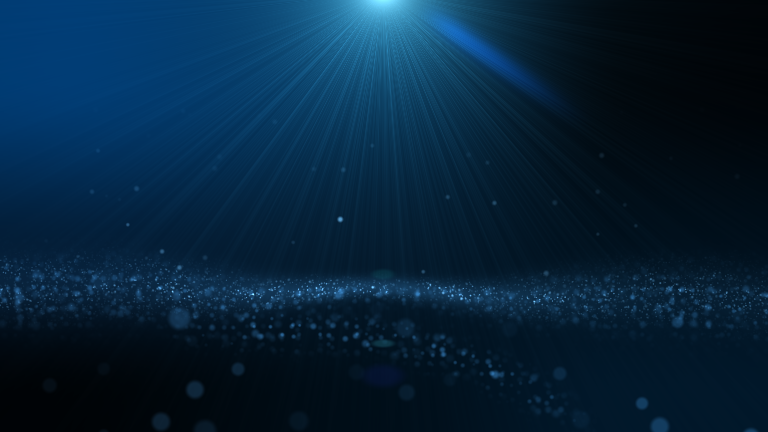
Give the GLSL for this background, as a Shadertoy shader.

```glsl
// Deep blue stage: a lamp at the top edge throws a fan of fine rays over
// a drifting band of glittering dust and soft out-of-focus discs.
// Gradient noise shapes rays and dust clumps; hashed grids place the dust.

const vec2 LAMP = vec2(0.887, 1.02);
const vec3 DUST = vec3(0.40, 0.60, 0.74);
const vec3 HAZE = vec3(0.16, 0.33, 0.48);

vec3 hash3(vec2 p) {
    vec3 q = fract(vec3(p.xyx) * vec3(0.1031, 0.1030, 0.0973));
    q += dot(q, q.yxz + 33.33);
    return fract((q.xxy + q.yzz) * q.zyx);
}

float cornerSlope(vec2 id, vec2 toPoint) {
    return dot(hash3(id).xy * 2.0 - 1.0, toPoint);
}

// Gradient noise, roughly -0.8 to 0.8
float gradientNoise(vec2 p) {
    vec2 i = floor(p), f = p - i;
    vec2 u = f * f * f * (f * (f * 6.0 - 15.0) + 10.0);
    vec2 e = vec2(1.0, 0.0);
    float low = mix(cornerSlope(i, f), cornerSlope(i + e, f - e), u.x);
    float high = mix(cornerSlope(i + e.yx, f - e.yx), cornerSlope(i + 1.0, f - 1.0), u.x);
    return mix(low, high, u.y) * 2.0;
}

float bell(float x, float width) {
    return exp(-x * x / (width * width));
}

// One disc per grid cell, kept inside its cell; chance is the filled share
float discs(vec2 p, float cell, float radius, float soft, float chance, float seed) {
    vec2 q = p / cell + seed * vec2(3.17, 7.31);
    vec2 id = floor(q);
    vec3 h = hash3(id + seed * 41.0);
    vec3 k = hash3(id + seed * 67.0 + 19.0);
    float r = radius * mix(0.45, 1.0, k.x);
    float room = max(0.0, 1.0 - 2.0 * (r / cell + 0.08));
    float d = length(q - id - 0.5 - (h.xy - 0.5) * room) * cell;
    float shape = 1.0 - smoothstep(r * (1.0 - soft), r + 0.8 / iResolution.y, d);
    return shape * step(h.z, chance) * mix(0.15, 1.0, k.y * k.y);
}

vec3 across(float x, vec3 left, vec3 middle, vec3 right) {
    vec3 c = mix(left, middle, smoothstep(0.1, 0.95, x));
    return mix(c, right, smoothstep(0.85, 1.45, x));
}

vec3 backdrop(vec2 p) {
    vec3 top = across(p.x, vec3(0.0, 0.225, 0.44), vec3(0.01, 0.13, 0.23), vec3(0.0, 0.008, 0.018));
    vec3 mid = across(p.x, vec3(0.01, 0.10, 0.19), vec3(0.012, 0.085, 0.15), vec3(0.0, 0.055, 0.10));
    vec3 low = across(p.x, vec3(0.0, 0.01, 0.02), vec3(0.0, 0.05, 0.09), vec3(0.005, 0.09, 0.16));
    vec3 c = mix(low, mid, smoothstep(0.08, 0.44, p.y));
    return mix(c, top, smoothstep(0.38, 0.82, p.y));
}

vec3 lampLight(vec2 p) {
    vec2 d = p - LAMP;
    float r = length(d * vec2(0.85, 1.0));
    float angle = atan(d.x, -d.y);
    float strands = 0.30 * gradientNoise(vec2(angle * 20.0, 1.0))
                  + 0.30 * gradientNoise(vec2(angle * 62.0, 2.0))
                  + 0.22 * gradientNoise(vec2(angle * 140.0, 3.0));
    float fan = mix(0.35, 1.0, 1.0 - smoothstep(0.6, 1.4, abs(angle)));
    float rays = pow(max(0.0, 0.5 + strands), 2.0) * smoothstep(0.0, 0.16, r) * fan;
    vec3 c = vec3(0.02, 0.19, 0.29) * exp(-r * 4.4);
    c += vec3(0.32, 0.52, 0.50) * exp(-r * 10.0);
    c += vec3(0.50, 0.45, 0.40) * exp(-r * 34.0);
    return c + vec3(0.13, 0.33, 0.42) * rays * exp(-r * 3.4);
}

// Slanted blue streak, fading at both ends
vec3 streak(vec2 p, vec2 a, vec2 b) {
    vec2 axis = normalize(b - a);
    float along = dot(p - a, axis) / length(b - a);
    float side = dot(p - a, vec2(-axis.y, axis.x));
    float fade = smoothstep(0.0, 0.25, along) * (1.0 - smoothstep(0.3, 1.0, along));
    return vec3(0.0, 0.11, 0.32) * fade * bell(side, 0.024);
}

vec3 lensGhost(vec2 p, float y, vec2 size, vec3 color) {
    float d = length((p - vec2(LAMP.x, y)) / size);
    return color * (1.0 - smoothstep(0.4, 1.0, d));
}

vec3 dust(vec2 p) {
    float offset = (p.x - LAMP.x) / LAMP.x;
    float spread = smoothstep(0.0, 0.8, abs(offset));
    float ripple = 0.006 * sin(p.x * 9.0) + 0.01 * gradientNoise(vec2(p.x * 4.0, 5.0));
    float band = p.y - (0.325 - 0.015 * offset + ripple);
    float width = 0.017 + 0.036 * spread;
    float clump = smoothstep(-0.5, 0.5, gradientNoise(vec2(p.x * 9.0, band * 30.0)));
    float bright = mix(1.15, 0.62, spread) * mix(0.35, 1.0, clump);
    float bend = max(p.x - 0.7, 0.0);
    float trail = p.y - (0.235 - 0.5 * bend * bend);
    float reach = smoothstep(0.35, 0.65, p.x) * (1.0 - smoothstep(1.2, 1.4, p.x));
    vec3 c = HAZE * mix(0.42, 0.14, spread) * bell(band, width * 1.3);

    // Fine glitter in the band, coarser discs in the trail beneath it
    for (int i = 0; i < 5; i++) {
        float s = float(i);
        vec2 q = vec2(p.x, band) * mat2(0.96, 0.28, -0.28, 0.96);
        float glitter = discs(q, 0.010 + 0.003 * s, 0.0014 + 0.0005 * s, 0.9, 0.65, s + 1.0);
        c += DUST * glitter * bright * bell(band, width);
        float blur = discs(p, 0.022 + 0.006 * s, 0.007 + 0.002 * s, 0.75, 0.6, s + 11.0);
        c += HAZE * blur * 0.75 * reach * bell(trail, 0.036);
        c += HAZE * blur * 0.55 * bell(band + 0.015, width * 1.2);
    }
    // Wide soft discs near the floor, stray motes in the air
    for (int i = 0; i < 3; i++) {
        float s = float(i);
        float floorMask = 1.0 - smoothstep(0.22, 0.40, p.y);
        c += HAZE * 0.5 * floorMask * discs(p, 0.12 + 0.03 * s, 0.034, 0.45, 0.32, s + 21.0);
        float airMask = smoothstep(0.3, 0.4, p.y) * (1.0 - smoothstep(0.42, 0.8, p.y));
        airMask *= bell(offset, 0.7);
        c += DUST * airMask * discs(p, 0.08 + 0.02 * s, 0.0075, 0.8, 0.18, s + 31.0);
    }
    return c;
}

void mainImage(out vec4 fragColor, in vec2 fragCoord) {
    vec2 p = fragCoord / iResolution.y;
    p.x += 0.889 - 0.5 * iResolution.x / iResolution.y;
    vec3 color = backdrop(p) + lampLight(p) + dust(p);
    color += streak(p, vec2(0.96, 0.99), vec2(1.38, 0.70));
    color += lensGhost(p, 0.13, vec2(0.065, 0.035), vec3(0.015, 0.015, 0.08));
    color += lensGhost(p, 0.205, vec2(0.035, 0.012), vec3(0.05, 0.14, 0.15));
    color += lensGhost(p, 0.365, vec2(0.035, 0.016), vec3(0.01, 0.07, 0.06));
    fragColor = vec4(clamp(color, 0.0, 1.0), 1.0);
}
```
